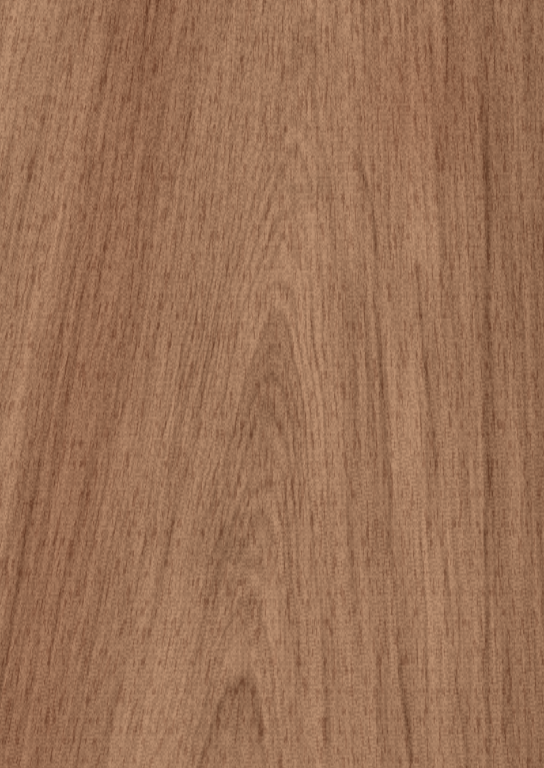
Write a WebGL 2 fragment shader that draws this texture.

```glsl
#version 300 es
precision highp float;

#define RING_RATE 18.0
#define LEFT_SPREAD 145.0
#define RIGHT_SPREAD 122.0
#define ARCH_ROUND 9.0
#define RING_DEPTH 0.50
#define STREAK_DEPTH 0.56
#define PORE_DEPTH 0.36
#define SPECKLE_DEPTH 0.50
#define PAGE_HEIGHT 1.414

uniform vec2 u_resolution;
out vec4 fragColor;

const vec3 DARK_WOOD = vec3(0.45, 0.305, 0.215);
const vec3 PALE_WOOD = vec3(0.685, 0.522, 0.405);
const vec3 RED_TINT = vec3(0.010, -0.008, -0.008);

float hash(vec2 p) {
    return fract(sin(dot(p, vec2(127.1, 311.7))) * 43758.545);
}

float noise(vec2 p) {
    vec2 i = floor(p), f = fract(p);
    f = f * f * (3.0 - 2.0 * f);
    return mix(mix(hash(i), hash(i + vec2(1, 0)), f.x),
               mix(hash(i + vec2(0, 1)), hash(i + vec2(1, 1)), f.x), f.y);
}

float fbm(vec2 p) {
    float sum = 0.0, amp = 0.5;
    for (int i = 0; i < 4; i++) {
        sum += amp * noise(p);
        p = p * 2.03 + 17.3;
        amp *= 0.5;
    }
    return sum / 0.9375;
}

float blob(vec2 p, vec2 centre, vec2 radius) {
    vec2 q = (p - centre) / radius;
    return exp(-dot(q, q));
}

float vein(float offset, float width) {
    return exp(-offset * offset / (width * width));
}

// Cone-shaped growth rings: rounded arches that run into steep side lines
float ringPhase(vec2 p) {
    float dx = p.x - (0.565 - 0.1 * p.y);
    dx += 0.014 * (noise(p * vec2(14.0, 5.0)) - 0.5);
    float down = p.y + 0.10 * (fbm(p * vec2(10.0, 6.0)) - 0.5)
               + 0.026 * (noise(p * vec2(100.0, 18.0)) - 0.5);
    float spread = dx * (dx < 0.0 ? LEFT_SPREAD : RIGHT_SPREAD);
    return RING_RATE * down - sqrt(spread * spread + ARCH_ROUND * ARCH_ROUND);
}

// Broad light and dark areas; p.y runs downward from the top edge
float broadTone(vec2 p, float edge) {
    float tone = 0.67 + 0.12 * (1.0 - smoothstep(-0.02, 0.015, edge));
    tone -= 0.20 * blob(vec2(edge, 0.0), vec2(0.06, 0.0), vec2(0.10, 1.0));
    tone += 0.07 * blob(p, vec2(0.52, 0.5), vec2(0.16, 0.5));
    tone += 0.08 * blob(p, vec2(0.77, 1.15), vec2(0.13, 0.45));
    tone += 0.10 * blob(p, vec2(0.22, 1.38), vec2(0.13, 0.2));
    tone -= 0.12 * blob(p, vec2(0.78, 0.18), vec2(0.10, 0.14));
    tone -= 0.19 * smoothstep(0.83, 0.92, p.x);
    return tone + 0.14 * (fbm(p * vec2(7.0, 2.0) + 4.0) - 0.5);
}

// Small grey smudges along the heart
float smudges(vec2 p) {
    float s = blob(p, vec2(0.56, 0.345), vec2(0.04, 0.022));
    s += 0.5 * blob(p, vec2(0.47, 0.78), vec2(0.05, 0.05));
    s += 0.7 * blob(p, vec2(0.43, 1.00), vec2(0.065, 0.09));
    s += 0.6 * blob(p, vec2(0.41, 1.34), vec2(0.06, 0.06));
    s += 0.4 * blob(p, vec2(0.65, 0.53), vec2(0.03, 0.08));
    return s * (0.15 + 1.2 * noise(p * vec2(60.0, 40.0)));
}

// Long dark lines that follow the grain
float darkVeins(vec2 p, float edge) {
    float wobble = 0.009 * (noise(vec2(3.0, p.y * 8.0)) - 0.5);
    float bend = 0.685 + 0.035 * p.y * p.y - 0.06 * exp(-14.0 * max(p.y - 0.25, 0.0));
    float v = vein(p.x - bend + wobble, 0.005) * smoothstep(0.22, 0.32, p.y);
    v += 0.8 * vein(p.x - 0.715 - 0.1 * p.y + wobble, 0.004) * smoothstep(0.42, 0.55, p.y);
    v += vein(p.x - 0.895 + wobble, 0.005) * smoothstep(0.12, 0.35, p.y);
    v += 0.6 * vein(edge - 0.012 + wobble, 0.005);
    return v * (0.4 + 0.9 * noise(p * vec2(90.0, 16.0)));
}

void main() {
    vec2 uv = gl_FragCoord.xy / u_resolution;
    vec2 p = vec2(uv.x, (1.0 - uv.y) * PAGE_HEIGHT);
    float edge = p.x - 0.205 + 0.17 * p.y;

    // Rings: even bands near the heart, irregular lines on the flanks
    float phase = ringPhase(p);
    float heart = blob(p, vec2(0.52 - 0.06 * p.y, 0.72), vec2(0.20, 0.75));
    float band = 0.5 + 0.5 * sin(phase * 5.2 + 4.0 * noise(vec2(phase * 0.5, p.y * 2.0)));
    float fine = noise(vec2(phase * 1.3, p.y * 3.0));
    float wide = noise(vec2(phase * 0.45 + 9.0, p.y * 1.5));
    float patches = 0.3 + 1.2 * noise(p * vec2(16.0, 9.0) + 31.0);
    float rings = 0.55 * smoothstep(0.4, 0.95, fine) + 0.3 * smoothstep(0.4, 0.95, wide) - 0.22;
    rings += 0.75 * heart * patches * (band * band - 0.375);

    // Grain fibres lean with the trunk taper
    float lean = mix(0.17, -0.04, smoothstep(0.1, 0.75, p.x));
    float fibre = p.x + lean * (p.y - 0.7);
    float streak = noise(vec2(fibre * 105.0, p.y * 2.5)) * 0.5
                 + noise(vec2(fibre * 240.0, p.y * 9.0)) * 0.5;
    float pores = smoothstep(0.55, 0.95, noise(vec2(fibre * 340.0, p.y * 55.0)));
    float speckle = noise(p * vec2(400.0, 260.0)) - 0.5;

    float tone = broadTone(p, edge);
    tone -= RING_DEPTH * rings * mix(0.6, 0.85, heart);
    tone += STREAK_DEPTH * (streak - 0.5) * mix(1.1, 0.55, heart);
    tone -= PORE_DEPTH * (pores - 0.18);
    tone += SPECKLE_DEPTH * speckle;
    tone -= 0.34 * smudges(p) + 0.40 * darkVeins(p, edge);

    // Pale to dark wood, with redder colour in the deep bands
    float red = 0.7 * blob(vec2(edge, 0.0), vec2(0.07, 0.0), vec2(0.11, 1.0)) + 0.8 * pores
              + 0.8 * blob(p, vec2(0.78, 0.18), vec2(0.12, 0.16)) - 0.4 * smudges(p);
    vec3 color = mix(DARK_WOOD, PALE_WOOD, clamp(tone, -0.2, 1.2)) + RED_TINT * red;
    fragColor = vec4(color, 1.0);
}
```
